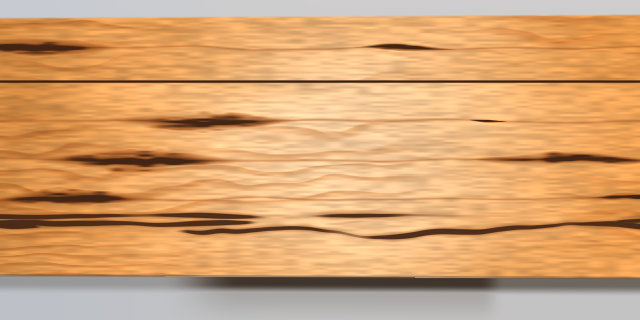
A Shadertoy shader for this texture:

```glsl
// Two honey-coloured wooden boards under a soft central light, on a grey wall.
// Stretched value noise makes fibres and growth rings; tapered spindles and
// wandering veins make the dark stains. A soft shadow lies under the boards.

const vec3 HONEY = vec3(0.92, 0.605, 0.295);
const vec3 CREAM = vec3(1.0, 0.835, 0.65);
const vec3 RUST = vec3(0.64, 0.34, 0.13);
const vec3 BARK = vec3(0.22, 0.12, 0.07);
const vec3 WALL = vec3(0.77, 0.765, 0.765);
const vec3 SHADE = vec3(0.22, 0.18, 0.14);
const float SEAM = 0.745;

float hash(vec2 p) {
    vec3 q = fract(p.xyx * vec3(0.1031, 0.1030, 0.0973));
    q += dot(q, q.yzx + 33.33);
    return fract((q.x + q.y) * q.z);
}

float noise(vec2 p) {
    vec2 i = floor(p), f = fract(p);
    f = f * f * (3.0 - 2.0 * f);
    return mix(mix(hash(i), hash(i + vec2(1, 0)), f.x),
               mix(hash(i + vec2(0, 1)), hash(i + vec2(1, 1)), f.x), f.y);
}

float fbm(vec2 p) {
    float sum = 0.0, amp = 0.5;
    for (int i = 0; i < 4; i++) {
        sum += amp * noise(p);
        p = p * 2.03 + 17.3;
        amp *= 0.5;
    }
    return sum;
}

// Spindle-shaped stain: positive inside, with a frayed, fibrous outline
float spindle(vec2 p, vec2 centre, vec2 halfSize, float fray) {
    vec2 d = p - centre;
    d.y += 0.014 * (noise(vec2(p.x * 5.0, centre.y * 40.0)) - 0.5);
    float u = min(abs(d.x / halfSize.x), 1.0);
    float taper = pow(1.0 - u * u, 1.6);
    return taper * (0.35 + 1.3 * fray) - abs(d.y) / halfSize.y;
}

// Stains in four rows, large on the left and varied on the right
float stains(vec2 p, float fray) {
    float best = -9.0;
    for (int i = 0; i < 8; i++) {
        float row = floor(float(i) / 2.0);
        bool right = i % 2 == 1;
        float y = row < 0.5 ? 0.85 : 0.745 - 0.122 * row;
        float x = right ? 1.27 + 0.25 * row : 0.1 + 0.75 * fract(row * 0.72);
        float size = right ? fract(row * 0.72 + 0.5) : 0.8 + 0.2 * hash(vec2(row, 5.0));
        vec2 halfSize = vec2(0.34, right ? 0.018 : 0.027) * size;
        best = max(best, spindle(p, vec2(x, y), halfSize, fray));
    }
    return best;
}

// Thin dark lines wandering along the lower board
float veins(vec2 p, float soft) {
    float ink = 0.0;
    for (int i = 0; i < 3; i++) {
        float k = float(i);
        float bend = fbm(vec2(p.x * 2.2 + 9.0 * k, k * 3.7)) - 0.47;
        float y = 0.328 - 0.019 * k + (0.025 + 0.03 * k) * bend;
        float width = 0.0065 * smoothstep(0.22, 0.85, noise(vec2(p.x * 4.5, k * 7.0 + 2.0)));
        float line = 1.0 - smoothstep(width, width + soft, abs(p.y - y));
        ink = max(ink, line * smoothstep(0.0, 0.0025, width));
    }
    return ink;
}

// Faint sawtooth contours of a warped height field
float rings(vec2 p) {
    float field = p.y * 19.0 + 5.0 * fbm(vec2(p.x * 1.3, p.y * 3.5));
    float phase = fract(field);
    float line = smoothstep(0.45, 0.9, phase) * (1.0 - smoothstep(0.9, 1.0, phase));
    return line * smoothstep(0.25, 0.7, noise(p * vec2(2.0, 7.0) + 4.0));
}

vec3 wood(vec2 p, float soft) {
    vec2 g = p + (p.y > SEAM ? vec2(7.3, 3.1) : vec2(0));
    float fibre = noise(g * vec2(22.0, 150.0));
    float strand = noise(g * vec2(6.0, 75.0) + 31.0);
    float mottle = fbm(g * vec2(2.5, 8.0));

    vec2 glow = (p - vec2(1.1, 0.53)) / vec2(0.6, 0.5);
    float light = exp(-dot(glow, glow));
    vec3 col = mix(HONEY, CREAM, clamp(light + 0.35 * (mottle - 0.47), 0.0, 1.0));
    col *= 1.0 - 0.1 * smoothstep(0.5, 0.0, p.x);
    col *= 1.0 + 0.19 * (fibre - 0.5) + 0.09 * (strand - 0.5) + 0.14 * (mottle - 0.47);
    col = mix(col, col * vec3(0.87, 0.76, 0.64), 0.75 * rings(g));

    float stain = stains(p, 0.5 * (fibre + strand));
    col = mix(col, RUST, 0.85 * smoothstep(-0.35, 0.3, stain));
    col = mix(col, BARK, 0.92 * smoothstep(0.1, 0.65, stain));
    col = mix(col, RUST, 0.5 * veins(p, 0.014));
    col = mix(col, BARK, 0.85 * veins(p, soft));

    float gap = abs(p.y - SEAM);
    return mix(BARK, col, smoothstep(0.001, 0.002 + soft, gap));
}

vec3 wall(vec2 p, float edge) {
    vec3 col = WALL + 0.04 * smoothstep(0.5, 1.0, p.y);
    col += vec3(-0.03, -0.01, 0.015) * smoothstep(1.0, 0.0, p.x);
    float below = edge - p.y;
    float centre = smoothstep(0.5, 0.75, p.x) * (1.0 - smoothstep(1.5, 1.58, p.x));
    float depth = 1.0 - smoothstep(0.022, 0.058, below);
    float dark = mix(mix(0.28, 0.62, step(1.0, p.x)), 0.95, centre);
    float haze = 0.2 * centre * (1.0 - smoothstep(0.04, 0.16, below));
    return mix(col, SHADE, step(0.0, below) * max(dark * depth, haze));
}

void mainImage(out vec4 fragColor, in vec2 fragCoord) {
    vec2 p = fragCoord / iResolution.xy * vec2(2.0, 1.0);
    float soft = max(0.003, 1.5 / iResolution.y);
    float top = 0.943 + 0.005 * p.x;
    float bottom = 0.138 - 0.004 * p.x;
    float inside = min(top - p.y, p.y - bottom);
    vec3 board = wood(p, soft);
    board *= 1.0 - 0.45 * (1.0 - smoothstep(0.0, 0.008, p.y - bottom));
    vec3 col = mix(wall(p, bottom), board, smoothstep(-soft, soft, inside));
    fragColor = vec4(clamp(col, 0.0, 1.0), 1.0);
}
```
